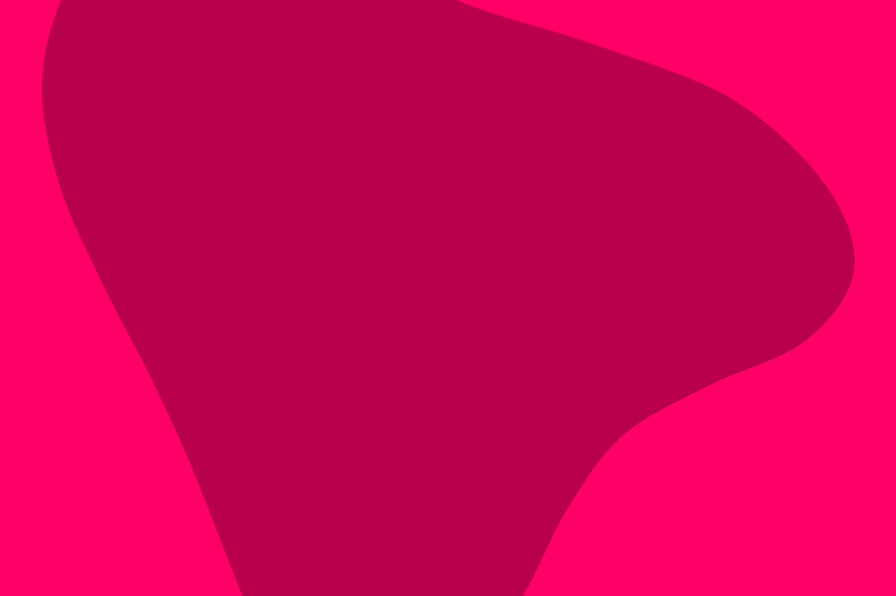
Reproduce this background procedurally as a WebGL 2 fragment shader.

```glsl
#version 300 es
precision highp float;

uniform vec2 u_resolution;
out vec4 fragColor;

const vec3 BACKDROP = vec3(1.0, 0.0, 0.4);
const vec3 BLOB = vec3(0.727, 0.0, 0.29);
const vec2 FRAME = vec2(1.5, 1.0);
const int STEPS = 8;
const int KNOTS = 21;

// Closed outline, counter-clockwise from the upper left
const vec2 OUTLINE[KNOTS] = vec2[KNOTS](
    vec2(0.102, 1.0), vec2(0.070, 0.852), vec2(0.100, 0.688),
    vec2(0.172, 0.523), vec2(0.252, 0.367), vec2(0.322, 0.213),
    vec2(0.406, 0.0), vec2(0.488, -0.191), vec2(0.775, -0.143),
    vec2(0.875, 0.0), vec2(0.949, 0.145), vec2(1.043, 0.270),
    vec2(1.188, 0.354), vec2(1.348, 0.428), vec2(1.430, 0.547),
    vec2(1.383, 0.688), vec2(1.229, 0.832), vec2(1.006, 0.922),
    vec2(0.764, 1.0), vec2(0.586, 1.098), vec2(0.195, 1.156)
);

vec2 catmullRom(vec2 a, vec2 b, vec2 c, vec2 d, float t) {
    vec2 linear = c - a;
    vec2 quadratic = 2.0 * a - 5.0 * b + 4.0 * c - d;
    vec2 cubic = 3.0 * (b - c) + d - a;
    return b + 0.5 * t * (linear + t * (quadratic + t * cubic));
}

float segmentDistance(vec2 p, vec2 a, vec2 b) {
    vec2 edge = b - a;
    float along = clamp(dot(p - a, edge) / dot(edge, edge), 0.0, 1.0);
    return length(p - a - edge * along);
}

// Signed distance to the smooth outline, negative inside
float blobDistance(vec2 p) {
    float nearest = 10.0;
    float side = 1.0;
    vec2 from = OUTLINE[0];
    for (int i = 0; i < KNOTS; i++) {
        vec2 a = OUTLINE[(i + KNOTS - 1) % KNOTS];
        vec2 b = OUTLINE[i];
        vec2 c = OUTLINE[(i + 1) % KNOTS];
        vec2 d = OUTLINE[(i + 2) % KNOTS];
        for (int j = 1; j <= STEPS; j++) {
            vec2 to = catmullRom(a, b, c, d, float(j) / float(STEPS));
            nearest = min(nearest, segmentDistance(p, from, to));
            // Each crossing of a horizontal ray flips the side
            if ((from.y > p.y) != (to.y > p.y)) {
                float crossing = mix(from.x, to.x, (p.y - from.y) / (to.y - from.y));
                if (p.x < crossing) side = -side;
            }
            from = to;
        }
    }
    return side * nearest;
}

void main() {
    vec2 p = gl_FragCoord.xy / u_resolution * FRAME;
    float pixel = FRAME.y / u_resolution.y;
    float coverage = clamp(0.5 - blobDistance(p) / pixel, 0.0, 1.0);
    fragColor = vec4(mix(BACKDROP, BLOB, coverage), 1.0);
}
```
